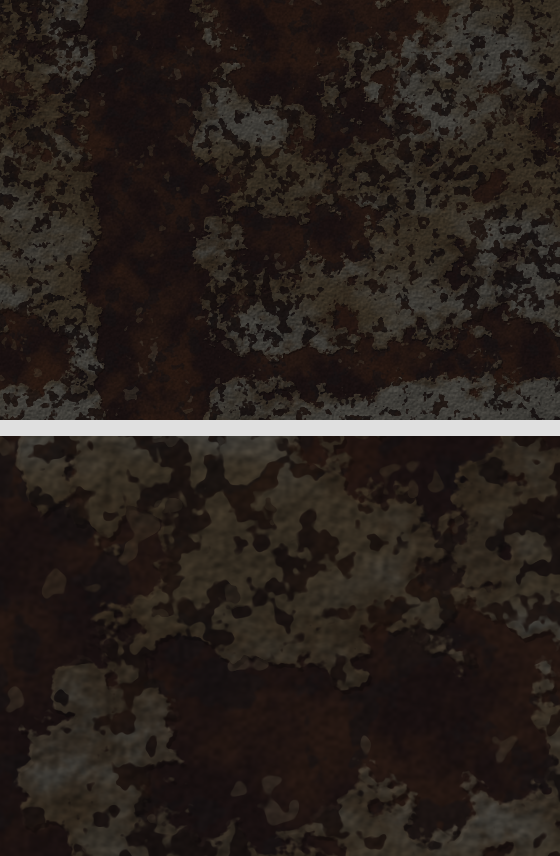
Top: the whole. Bottom: its middle third, enlarged.
Write a Shadertoy shader that draws this texture.

```glsl
float hash(vec2 p) {
    vec3 q = fract(p.xyx * 0.1031);
    q += dot(q, q.yzx + 33.33);
    return fract((q.x + q.y) * q.z);
}

float noise(vec2 p) {
    vec2 i = floor(p), f = fract(p);
    f = f * f * (3.0 - 2.0 * f);
    return mix(mix(hash(i), hash(i + vec2(1, 0)), f.x),
               mix(hash(i + vec2(0, 1)), hash(i + vec2(1, 1)), f.x), f.y);
}

float fbm(vec2 p, int octaves) {
    float sum = 0.0, total = 0.0, amp = 1.0;
    for (int i = 0; i < octaves; i++) {
        sum += amp * noise(p);
        total += amp;
        amp *= 0.58;
        p = mat2(1.6, 1.2, -1.2, 1.6) * p + 17.3;
    }
    return sum / total;
}

float blob(vec2 p, vec2 centre, vec2 radius) {
    vec2 d = (p - centre) / radius;
    return exp(-dot(d, d));
}

// Positive where paint survives, negative where rust is bare
float paintMargin(vec2 p) {
    vec2 w = p + 0.07 * (vec2(noise(p * 6.0), noise(p * 6.0 + 40.0)) - 0.5);
    float bare = 0.32 * smoothstep(0.17, 0.07, abs(w.x - 0.37 + 0.04 * w.y));
    bare += 0.20 * blob(w, vec2(0.80, 0.46), vec2(0.19, 0.14));
    bare += 0.17 * blob(w, vec2(0.80, 0.90), vec2(0.24, 0.12));
    bare += 0.16 * blob(w, vec2(0.75, 0.13), vec2(0.13, 0.20));
    bare += 0.15 * exp(-pow((w.y - 0.14) / 0.06, 2.0));
    float kept = 0.07 * smoothstep(0.9, 1.15, p.x)
               + 0.14 * blob(w, vec2(0.64, 0.72), vec2(0.09, 0.10))
               + 0.12 * smoothstep(0.07, 0.0, p.y);
    float field = fbm(p * vec2(6.5, 7.5) + 3.7, 7) - 0.5;
    float crumbs = fbm(p * 38.0 + 9.0, 4) - 0.5;
    return field + 0.28 * crumbs + 0.075 + kept - bare;
}

// Fine plaster relief, drawn out sideways
float relief(vec2 p) {
    return fbm(p * vec2(45.0, 75.0), 4) + 0.5 * noise(p * 190.0);
}

void mainImage(out vec4 fragColor, in vec2 fragCoord) {
    vec2 p = fragCoord / iResolution.y;
    vec2 toLight = vec2(-0.0022, 0.0032);
    float margin = paintMargin(p);
    float paint = smoothstep(-0.012, 0.018, margin);
    float lit = smoothstep(-0.012, 0.018, paintMargin(p + toLight));
    float slope = relief(p) - relief(p + toLight);
    float grain = noise(p * 260.0) - 0.5;
    float mottle = fbm(p * 14.0 + 70.0, 5);

    // Rust with warm blooms and blackened spots
    vec3 rust = mix(vec3(0.092, 0.060, 0.060), vec3(0.138, 0.087, 0.067),
                    smoothstep(0.36, 0.68, mottle));
    float bloom = smoothstep(0.54, 0.70, fbm(p * 9.0 + 23.0, 5));
    rust = mix(rust, vec3(0.165, 0.098, 0.066), 0.6 * bloom);
    float soot = smoothstep(0.56, 0.66, fbm(p * 30.0 + 51.0, 4));
    rust = mix(rust, vec3(0.078, 0.065, 0.068), 0.6 * soot);
    rust *= 1.0 + 0.25 * slope + 0.20 * grain;

    // Weathered paint, from olive to cool grey
    float coolness = fbm(p * vec2(4.0, 7.0) + 31.0, 5) - 0.5;
    coolness += 0.16 * smoothstep(0.35, 0.05, p.y) + 0.10 * smoothstep(0.75, 1.0, p.y);
    vec3 coat = mix(vec3(0.192, 0.163, 0.122), vec3(0.232, 0.225, 0.208),
                    smoothstep(-0.08, 0.20, coolness));
    float stain = smoothstep(0.13, 0.0, margin + 0.25 * (mottle - 0.5));
    coat = mix(coat, vec3(0.158, 0.122, 0.086), 0.65 * stain);
    coat *= 0.91 + 0.28 * mottle + 0.55 * slope + 0.16 * grain;

    // Small rust pits gathered in patches
    float patches = smoothstep(0.36, 0.66, fbm(p * 5.0 + 83.0, 3));
    float pits = smoothstep(0.60, 0.68, fbm(p * 55.0 + 12.0, 3) + 0.10 * patches);
    paint *= 1.0 - 0.8 * pits;

    // Chips left on bare metal, then bevelled flake edges
    float chips = smoothstep(0.71, 0.75, fbm(p * 33.0 + 64.0, 3));
    paint = max(paint, 0.6 * chips);
    vec3 color = mix(rust, coat, paint);
    color *= 1.0 + 0.16 * paint * (1.0 - lit) - 0.28 * lit * (1.0 - paint);
    fragColor = vec4(color, 1.0);
}
```
